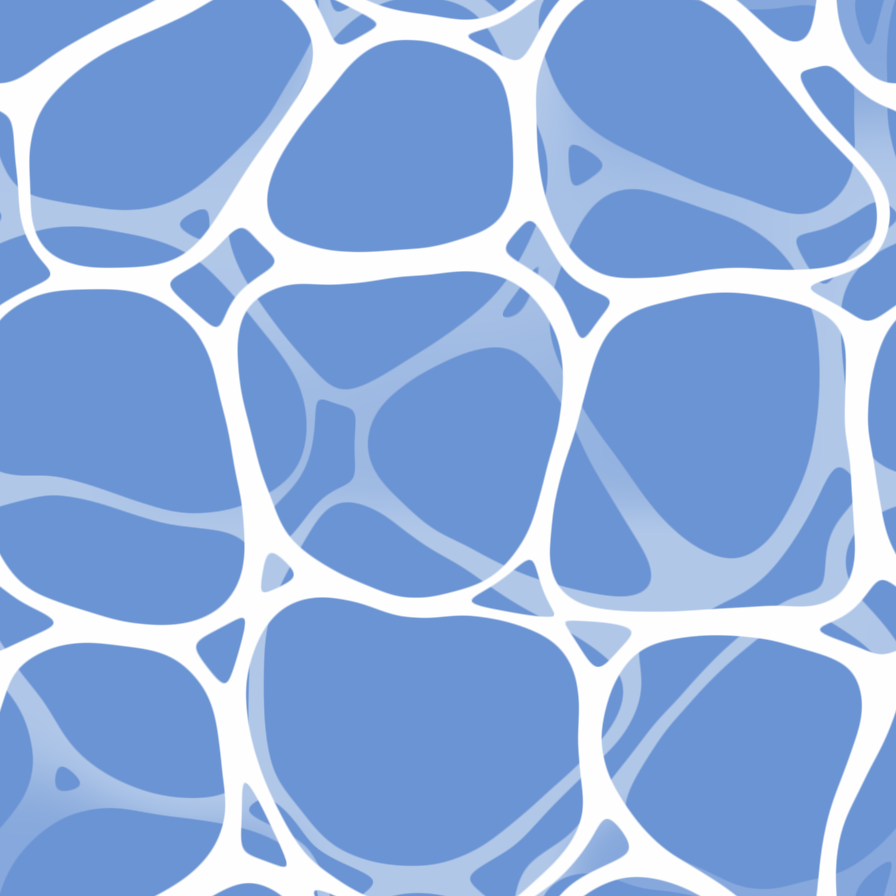
Give the GLSL for this texture, as a Shadertoy shader.

```glsl
#define CELLS 3.0
#define JITTER 0.72
#define ROUNDING 0.035
#define BEND 0.07
#define WOBBLE 0.008
#define WATER vec3(0.42, 0.58, 0.83)
#define PALE vec3(0.69, 0.78, 0.91)
#define FOAM vec3(0.995)

float hash(vec2 p, float seed) {
    return fract(sin(dot(p, vec2(127.1, 311.7)) + seed * 74.7) * 43758.5453);
}

// Value noise that wraps after a whole number of repeats
float noise(vec2 uv, float repeats, float seed) {
    vec2 p = uv * repeats;
    vec2 i = floor(p), f = fract(p);
    f = f * f * f * (f * (f * 6.0 - 15.0) + 10.0);
    vec2 a = mod(i, repeats), b = mod(i + 1.0, repeats);
    return mix(mix(hash(a, seed), hash(vec2(b.x, a.y), seed), f.x),
               mix(hash(vec2(a.x, b.y), seed), hash(b, seed), f.x), f.y);
}

vec2 noise2(vec2 uv, float repeats, float seed) {
    return vec2(noise(uv, repeats, seed), noise(uv, repeats, seed + 1.7)) - 0.5;
}

// Count of competing cells, less one: 0 inside a cell, 1 on an edge, 2 at a junction
float sharedCells(vec2 uv, float seed) {
    vec2 p = uv * CELLS;
    vec2 base = floor(p);
    float sum = 0.0, sumSquares = 0.0;
    for (int y = -2; y <= 2; y++) {
        for (int x = -2; x <= 2; x++) {
            vec2 cell = base + vec2(x, y);
            vec2 id = mod(cell, CELLS);
            vec2 offset = vec2(hash(id, seed), hash(id, seed + 3.1)) - 0.5;
            float dist = length(cell + 0.5 + JITTER * offset - p) / CELLS;
            float weight = exp(-dist / ROUNDING);
            sum += weight;
            sumSquares += weight * weight;
        }
    }
    return sum * sum / sumSquares - 1.0;
}

// Web of curved strands with rounded holes at the junctions
float web(vec2 uv, float seed, vec2 edgeRange, vec2 holeRange) {
    vec2 bent = uv + BEND * noise2(uv, 4.0, seed + 5.0)
                   + WOBBLE * noise2(uv, 13.0, seed + 8.0);
    float shared = sharedCells(bent, seed);
    float edge = mix(edgeRange.x, edgeRange.y, noise(uv, 5.0, seed + 11.0));
    float hole = mix(holeRange.x, holeRange.y, noise(uv, 6.0, seed + 14.0));
    float blur = fwidth(shared) + 0.0001;
    float strand = smoothstep(-blur, blur, shared - edge);
    return strand * (1.0 - smoothstep(-blur, blur, shared - hole));
}

void mainImage(out vec4 fragColor, in vec2 fragCoord) {
    vec2 uv = fragCoord / iResolution.xy;

    // Faint deeper web, fading in places
    float deep = web(uv, 21.0, vec2(0.85, 0.99), vec2(1.45, 2.2));
    float strength = mix(0.4, 1.0, smoothstep(0.15, 0.5, noise(uv, 4.0, 40.0)));
    vec3 color = mix(WATER, PALE, deep * strength);

    // Bright surface web
    float surface = web(uv, 2.0, vec2(0.74, 0.95), vec2(1.3, 1.85));
    color = mix(color, FOAM, surface);

    fragColor = vec4(color, 1.0);
}
```
